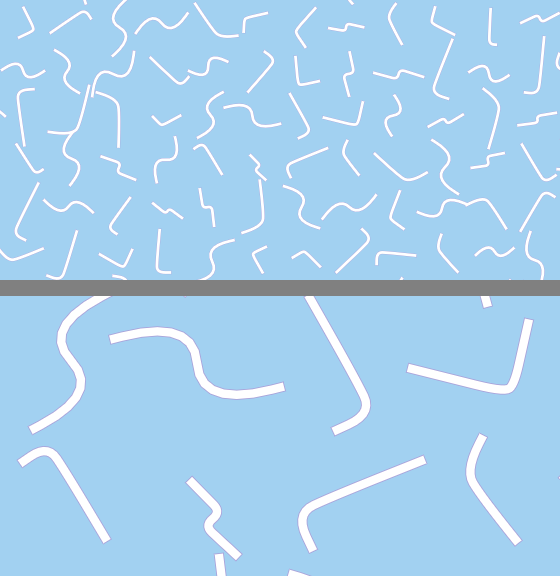
Top, the full canvas; bottom, a detail of the centre.
Give the GLSL for this pattern, as a Shadertoy shader.

```glsl
// Scattered white squiggles with thin lilac rims on a light blue ground.

const vec3 GROUND = vec3(0.637, 0.818, 0.947);
const vec3 RIM = vec3(0.66, 0.63, 0.85);
const vec3 INK = vec3(1.0);
const float CELL = 1.0 / 6.0;        // lattice spacing, in canvas heights
const float HALF_WIDTH = 0.0060;     // stroke half width with rim
const float RIM_WIDTH = 0.0010;
const float JITTER = 0.22;           // shift of stroke centres, in cells
const float MIN_REACH = 0.40;        // half length of strokes, in cells
const float MAX_REACH = 0.68;
const float TURN = 2.4;              // drift of the direction field
const float TURN_JITTER = 0.8;       // extra turn of each stroke
const int CHORDS = 7;                // chords per rounded bend

vec2 hash2(vec2 p) {
    vec3 q = fract(p.xyx * vec3(0.1031, 0.1030, 0.0973));
    q += dot(q, q.yzx + 33.33);
    return fract((q.xx + q.yz) * q.zy);
}

float cornerSlope(vec2 corner, vec2 offset) {
    return dot(hash2(corner + 71.0) * 2.0 - 1.0, offset);
}

float gradientNoise(vec2 p) {
    vec2 i = floor(p), f = p - i;
    vec2 u = f * f * f * (f * (f * 6.0 - 15.0) + 10.0);
    vec2 e = vec2(1.0, 0.0);
    return mix(mix(cornerSlope(i, f), cornerSlope(i + e, f - e), u.x),
               mix(cornerSlope(i + e.yx, f - e.yx), cornerSlope(i + 1.0, f - 1.0), u.x), u.y);
}

float segmentDist(vec2 p, vec2 a, vec2 b) {
    vec2 pa = p - a, ba = b - a;
    return length(pa - ba * clamp(dot(pa, ba) / dot(ba, ba), 0.0, 1.0));
}

// Distance to a quadratic curve, taken along short chords
float bendDist(vec2 p, vec2 a, vec2 b, vec2 c) {
    float d = 1e3;
    vec2 last = a;
    for (int i = 1; i <= CHORDS; i++) {
        float t = float(i) / float(CHORDS);
        vec2 next = mix(mix(a, b, t), mix(b, c, t), t);
        d = min(d, segmentDist(p, last, next));
        last = next;
    }
    return d;
}

// Cuts a stroke flat at its tip
float flatEnd(float d, vec2 p, vec2 tip, vec2 inner, float halfWidth) {
    vec2 q = p - tip;
    return length(q) < 2.0 * halfWidth ? max(d, dot(q, normalize(tip - inner))) : d;
}

// Line a-b-c-d with both corners rounded; softness sets the size of the bends
float strokeDist(vec2 p, vec2 a, vec2 b, vec2 c, vec2 d, float softness, float halfWidth) {
    vec2 enter = mix(b, a, softness), leave = mix(c, d, softness), middle = 0.5 * (b + c);
    float dist = min(segmentDist(p, a, enter), segmentDist(p, leave, d));
    dist = min(dist, min(bendDist(p, enter, b, middle), bendDist(p, middle, c, leave)));
    dist = flatEnd(dist - halfWidth, p, a, b, halfWidth);
    return flatEnd(dist, p, d, c, halfWidth);
}

// Signed distance to the stroke of one cell, in canvas heights
float squiggle(vec2 p, vec2 id) {
    vec2 place = hash2(id + 11.0), form = hash2(id + 37.0);
    vec2 size = hash2(id + 53.0), flip = sign(hash2(id + 97.0) - 0.5);

    // Neighbours lie crosswise, so that they keep clear of each other
    float angle = mod(id.x + id.y, 2.0) * 1.5708 + TURN * gradientNoise(id * 0.37)
                + TURN_JITTER * (form.y - 0.5);
    float reach = mix(MIN_REACH, MAX_REACH, size.x);
    float kind = form.x;
    if (kind > 0.72) reach *= 0.82;

    p -= id + 0.5 + JITTER * (place - 0.5);
    float s = sin(angle), co = cos(angle);
    p = vec2(co * p.x + s * p.y, co * p.y - s * p.x) * flip / reach;
    if (length(p) > 1.3) return 1.0;

    // Wave, bow, hook, zigzag or elbow
    vec2 a = vec2(-1.0, -0.1), b = vec2(-0.2, 0.55), c = vec2(0.2, -0.55), d = vec2(1.0, 0.1);
    float softness = 0.85;
    if (kind > 0.86) {
        a = vec2(-0.9, 0.3); b = vec2(0.2, -0.35); c = vec2(0.35, -0.3); d = vec2(0.8, 0.4);
        softness = 0.3;
    } else if (kind > 0.72) {
        a = vec2(-1.0, 0.05); b = vec2(0.0, 0.22); c = vec2(0.02, -0.2); d = vec2(1.0, -0.08);
        softness = 0.22;
    } else if (kind > 0.46) {
        a = vec2(-0.9, -0.35); b = vec2(-0.85, 0.2); c = vec2(-0.3, 0.15); d = vec2(1.05, -0.05);
        softness = 0.6;
    } else if (kind > 0.26) {
        a = vec2(-1.0, -0.2); b = vec2(-0.5, 0.4); c = vec2(0.0, 0.25); d = vec2(1.0, -0.25);
        softness = 0.75;
    }
    vec2 bend = vec2(1.0, mix(0.75, 1.2, size.y));
    float scale = reach * CELL;
    return scale * strokeDist(p, a * bend, b * bend, c * bend, d * bend, softness, HALF_WIDTH / scale);
}

void mainImage(out vec4 fragColor, in vec2 fragCoord) {
    vec2 p = fragCoord / iResolution.y / CELL;
    float dist = 1.0;
    for (int y = -1; y <= 1; y++)
        for (int x = -1; x <= 1; x++)
            dist = min(dist, squiggle(p, floor(p) + vec2(x, y)));

    // Rim first, then the white core
    float outer = clamp(0.5 - dist * iResolution.y, 0.0, 1.0);
    float inner = clamp(0.5 - (dist + RIM_WIDTH) * iResolution.y, 0.0, 1.0);
    fragColor = vec4(mix(mix(GROUND, RIM, outer), INK, inner), 1.0);
}
```
